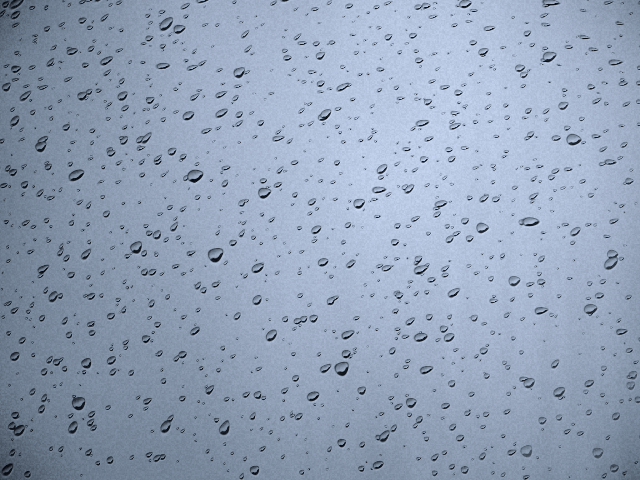
Reproduce this texture procedurally as a WebGL 2 fragment shader.

```glsl
#version 300 es
precision highp float;
// Raindrops scattered over a window pane in front of a dim blue-grey sky.

uniform vec2 u_resolution;
out vec4 fragColor;

const vec3 INK = vec3(0.03, 0.045, 0.07);    // tone -1
const vec3 SLATE = vec3(0.41, 0.47, 0.54);   // tone 0
const vec3 SKY = vec3(0.70, 0.76, 0.86);     // tone 1
const float DARK_TONE = -1.0;

vec2 hash2(vec2 p) {
  vec3 q = fract(p.xyx * vec3(0.1031, 0.1030, 0.0973));
  q += dot(q, q.yzx + 33.33);
  return fract((q.xx + q.yz) * q.zy);
}

float noise(vec2 p) {
  vec2 i = floor(p), f = fract(p);
  f = f * f * (3.0 - 2.0 * f);
  float low = mix(hash2(i).x, hash2(i + vec2(1, 0)).x, f.x);
  float high = mix(hash2(i + vec2(0, 1)).x, hash2(i + vec2(1, 1)).x, f.x);
  return mix(low, high, f.y);
}

vec2 rotate(vec2 v, float angle) {
  float c = cos(angle), s = sin(angle);
  return vec2(c * v.x + s * v.y, c * v.y - s * v.x);
}

// Tone of the sky: a soft glow at upper right, with faint vertical streaks.
float skyTone(vec2 p, float aspect) {
  float away = distance(p, vec2(0.68 * aspect, 0.72));
  float tone = mix(1.16, 0.10, smoothstep(0.0, 1.12, away));
  vec2 edge = abs(p / vec2(aspect, 1.0) - 0.5) * 2.0;
  tone -= 0.35 * pow(edge.x * edge.y, 4.0) + 0.15 * pow(edge.x, 10.0);
  float streakBand = smoothstep(0.35, 0.6, p.x / aspect) * (1.0 - 0.6 * p.y);
  tone += 0.12 * streakBand * (noise(p * vec2(36.0, 3.0)) - 0.5);
  return tone + 0.14 * (noise(p * 5.0) - 0.5);
}

// Blends one drop over the tone; offset is measured from its centre.
float addDrop(float tone, float sky, vec2 offset, vec2 size, float angle,
              float phase, float strength, float pixel) {
  vec2 e = rotate(offset, angle) / size;
  e.y /= 1.0 - 0.25 * clamp(e.x, -1.5, 1.5);           // egg-shaped taper
  float r = length(e) * (1.0 + 0.08 * sin(2.5 * e.x + phase));
  float cover = 1.0 - smoothstep(-0.7 * pixel, 0.7 * pixel, (r - 1.0) * size.y);
  float down = dot(e, rotate(vec2(0.4, -0.92), angle));

  float body = sky + mix(-0.85, 0.0, smoothstep(-0.8, 0.25, down));
  float outline = 0.6 * smoothstep(0.72, 0.95, r);
  // Dark sickle: whatever lies outside a copy of the drop pushed upward
  float sickle = smoothstep(0.4, 0.62, r) * smoothstep(0.1, 0.42, down);
  body = mix(body, DARK_TONE, max(outline, sickle));

  // Pale light spilling just below the drop
  float spill = smoothstep(0.95, 1.15, r) * (1.0 - smoothstep(1.15, 1.6, r));
  tone += 0.22 * strength * spill * smoothstep(0.3, 0.9, down);
  return mix(tone, body, cover * strength);
}

// Scatters drops of one size class, one candidate per cell.
float addDropLayer(float tone, float sky, vec2 p, float aspect, float cell,
                   vec2 radii, float chance, float seed, float pixel) {
  vec2 home = floor(p / cell);
  for (int y = -1; y <= 1; y++) {
    for (int x = -1; x <= 1; x++) {
      vec2 id = home + vec2(x, y);
      vec2 key = id + seed;
      vec2 centre = (id + 0.1 + 0.8 * hash2(key)) * cell;
      vec2 kind = hash2(key + 71.3);
      vec2 form = hash2(key + 139.7);
      float right = centre.x / aspect;
      float crowd = mix(0.6, 1.4, noise(centre * 4.0 + seed));
      crowd *= 0.8 + 0.7 * centre.y * (1.0 - 0.6 * right);
      if (kind.x > chance * crowd) continue;

      float halfLength = mix(radii.x, radii.y, kind.y * kind.y);
      float flatness = mix(0.74, 0.50, centre.y) + 0.28 * (form.x - 0.5);
      float angle = mix(0.55, 0.1, right) + 0.45 * (1.0 - centre.y);
      angle += 0.8 * (form.y - 0.5);
      float faint = smoothstep(0.5, 1.0, right) * (1.0 - centre.y);
      float strength = 1.0 - 0.5 * faint * form.x - 0.1 * form.y;
      tone = addDrop(tone, sky, p - centre, halfLength * vec2(1.0, flatness),
                     angle, 6.28 * form.x, strength, pixel);
    }
  }
  return tone;
}

vec3 toneColor(float tone) {
  vec3 dark = mix(SLATE, INK, clamp(-tone, 0.0, 1.0));
  return tone < 0.0 ? dark : mix(SLATE, SKY, tone);
}

void main() {
  float pixel = 1.0 / u_resolution.y;
  float aspect = u_resolution.x * pixel;
  vec2 p = gl_FragCoord.xy * pixel;
  float sky = skyTone(p, aspect);

  // Four size classes, from specks to full drops
  float tone = sky;
  tone = addDropLayer(tone, sky, p, aspect, 0.030, vec2(0.0024, 0.0042), 0.38, 11.0, pixel);
  tone = addDropLayer(tone, sky, p, aspect, 0.040, vec2(0.0050, 0.0090), 0.58, 207.0, pixel);
  tone = addDropLayer(tone, sky, p, aspect, 0.070, vec2(0.0085, 0.0135), 0.55, 419.0, pixel);
  tone = addDropLayer(tone, sky, p, aspect, 0.130, vec2(0.0130, 0.0200), 0.50, 631.0, pixel);

  // Fine film-like grain
  float grain = noise(p * 300.0) + hash2(floor(p * 384.0)).y - 1.0;
  fragColor = vec4(toneColor(tone + 0.13 * grain), 1.0);
}
```
